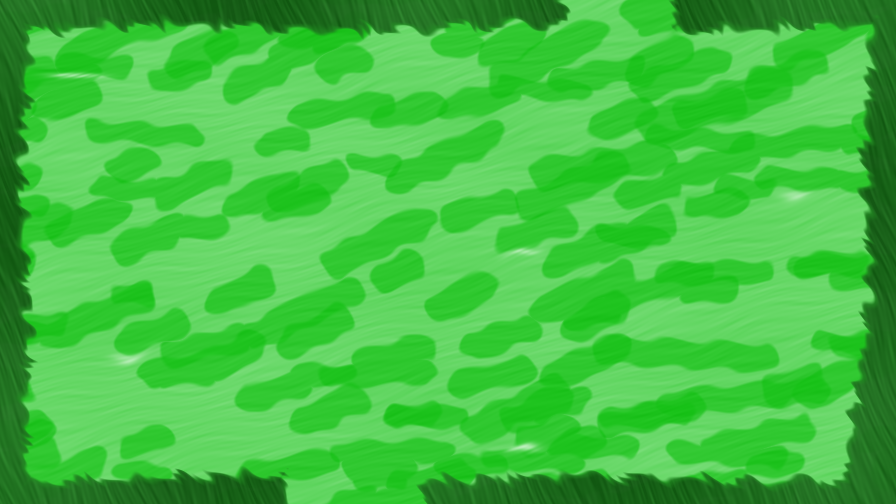
A WebGL 1 fragment shader for this background:

```glsl
precision highp float;
uniform vec2 u_resolution;

const mat2 TILT = mat2(0.97, 0.243, -0.243, 0.97);

vec2 hash2(vec2 p) {
  vec3 h = fract(vec3(p.xyx) * vec3(0.1031, 0.103, 0.0973));
  h += dot(h, h.yzx + 33.33);
  return fract((h.xx + h.yz) * h.zy);
}

float glow(vec2 p, vec2 centre, vec2 radius) {
  vec2 d = (p - centre) / radius;
  return exp(-dot(d, d));
}

float capsule(vec2 p, vec2 a, vec2 b) {
  vec2 ab = b - a;
  return length(p - a - ab * clamp(dot(p - a, ab) / dot(ab, ab), 0.0, 1.0));
}

float dab(float dist, float radius) {
  return 1.0 - smoothstep(radius - 0.004, radius + 0.004, dist);
}

// Fine bristle lines from warped sines
float bristles(vec2 p) {
  float along = p.x, across = p.y;
  float bend = sin(along * 11.0 + across * 19.0) + 0.6 * sin(along * 27.0 - across * 33.0);
  float lines = sin(across * 230.0 + bend * 2.5);
  lines += 0.8 * sin(across * 410.0 + along * 35.0 + bend * 3.7);
  lines += 0.6 * sin(across * 710.0 - along * 60.0 + bend * 5.0);
  return lines * (0.3 + 0.13 * sin(along * 43.0 + across * 71.0));
}

// Chance of a stroke: crowded masses minus open clearings
float density(vec2 p) {
  float d = 0.58;
  d += 0.4 * glow(p, vec2(0.76, 0.85), vec2(0.14, 0.07));
  d += 0.4 * glow(p, vec2(0.47, 0.38), vec2(0.16, 0.07));
  d += 0.4 * glow(p, vec2(1.05, 0.2), vec2(0.2, 0.1));
  d += 0.4 * glow(p, vec2(1.28, 0.44), vec2(0.12, 0.07));
  d += 0.4 * glow(p, vec2(0.15, 0.81), vec2(0.16, 0.08));
  d -= 0.6 * glow(p, vec2(0.53, 0.81), vec2(0.12, 0.08));
  d -= 0.6 * glow(p, vec2(0.92, 0.54), vec2(0.12, 0.08));
  d -= 0.6 * glow(p, vec2(0.37, 0.51), vec2(0.12, 0.07));
  d -= 0.6 * glow(p, vec2(0.25, 0.29), vec2(0.1, 0.06));
  d -= 0.7 * glow(p, vec2(1.25, 0.97), vec2(0.13, 0.06));
  d -= 0.7 * glow(p, vec2(0.7, 0.04), vec2(0.14, 0.06));
  return d;
}

// One elongated dab per cell, overlapping its neighbours
float strokeLayer(vec2 p, float seed) {
  vec2 size = vec2(0.17, 0.085);
  vec2 cell = floor(p / size);
  float cover = 0.0;
  for (int j = -1; j <= 1; j++) {
    for (int i = -1; i <= 1; i++) {
      vec2 id = cell + vec2(float(i), float(j));
      vec2 place = hash2(id + seed);
      vec2 shape = hash2(id + seed + 57.0);
      vec2 centre = (id + place) * size;
      vec2 reach = (0.025 + 0.075 * shape.x) * vec2(1.0, 0.6 * shape.y - 0.35);
      float present = step(hash2(id + seed + 91.0).x, density(TILT * centre));
      float dist = capsule(p, centre - reach, centre + reach);
      cover = max(cover, present * dab(dist, 0.019 + 0.012 * shape.y));
    }
  }
  return cover;
}

// Signed distance to the broken, ragged frame
float frame(vec2 p) {
  float t = p.x + p.y * 1.3;
  float rag = 0.006 * sin(t * 71.0 + 2.0 * sin(t * 13.0));
  rag += 0.004 * sin(t * 167.0 + 3.0 * sin(t * 29.0)) + 0.006 * sin(t * 9.0);
  float top = max(1.0 - p.y - 0.056, 0.11 - abs(p.x - 1.233));
  float bottom = max(p.y - 0.052, 0.138 - abs(p.x - 0.7));
  float left = p.x - 0.05 - 0.015 * exp(-p.y * 5.0);
  float right = 1.778 - p.x - 0.055 - 0.06 * exp(-p.y * 5.0);
  return min(min(top, bottom), min(left, right)) + rag;
}

void main() {
  vec2 p = gl_FragCoord.xy / u_resolution * vec2(1.778, 1.0);
  vec2 warped = p + 0.005 * sin(p.yx * vec2(83.0, 61.0) + 2.0 * sin(p * 37.0));
  vec2 tilted = warped * TILT;
  float hair = bristles(p * TILT);

  // Pale wash
  float wash = sin(p.x * 7.0 + 2.0 * sin(p.y * 9.0)) * sin(p.y * 12.0 + p.x * 3.0);
  vec3 color = vec3(0.4, 0.845, 0.4) + vec3(0.05, 0.015, 0.05) * (hair + 0.5 * wash);

  // Scattered strokes, then the broadest ones
  vec3 leaf = vec3(0.08, 0.755, 0.08) + vec3(0.025, 0.02, 0.025) * hair;
  color = mix(color, leaf, 0.68 * strokeLayer(tilted, 3.0));
  color = mix(color, leaf, 0.66 * strokeLayer(tilted + vec2(0.08, 0.04), 29.0));
  float broad = dab(capsule(warped, vec2(1.3, 0.75), vec2(1.54, 0.83)), 0.038);
  broad = max(broad, dab(capsule(warped, vec2(1.08, 0.655), vec2(1.31, 0.69)), 0.031));
  broad = max(broad, dab(capsule(warped, vec2(1.2, 0.305), vec2(1.52, 0.29)), 0.027));
  broad = max(broad, dab(capsule(warped, vec2(1.33, 0.2), vec2(1.62, 0.225)), 0.025));
  color = mix(color, leaf, 0.65 * broad);

  // Bare canvas flecks
  vec2 fleck = vec2(0.028, 0.008);
  float bare = glow(tilted, vec2(1.04, 0.502) * TILT, fleck);
  bare += glow(tilted, vec2(1.04, 0.109) * TILT, fleck);
  bare += glow(tilted, vec2(0.255, 0.292) * TILT, fleck);
  bare += glow(tilted, vec2(1.585, 0.615) * TILT, fleck);
  bare += glow(p, vec2(0.15, 0.85), vec2(0.05, 0.005));
  color = mix(color, vec3(0.9, 0.98, 0.9), clamp(bare * (0.6 + 0.4 * hair), 0.0, 0.9));

  // Dark frame with a translucent rim
  float edge = frame(warped);
  float grain = bristles(p.yx + 0.4 * p);
  float patches = sin(p.x * 8.0 + 1.0) * sin(p.y * 7.0 + 0.6);
  float shade = clamp(0.35 + 0.35 * grain + 0.3 * patches, 0.0, 1.0);
  vec3 moss = mix(vec3(0.06, 0.32, 0.06), vec3(0.18, 0.52, 0.18), shade);
  moss = mix(moss, vec3(0.13, 0.55, 0.13), 0.7 * smoothstep(-0.014, 0.0, edge));
  color = mix(color, moss, 0.95 * (1.0 - smoothstep(-0.004, 0.005, edge)));
  gl_FragColor = vec4(clamp(color, 0.0, 1.0), 1.0);
}
```
